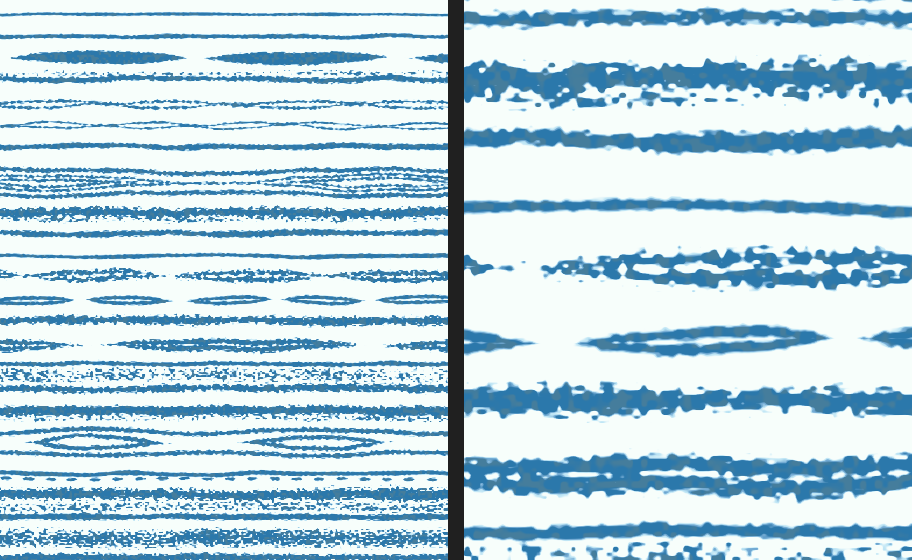
Left, the full canvas; right, a detail of the centre.
Reproduce this pattern procedurally as a Shadertoy shader.

```glsl
// Rows of rough blue bands on pale paper: plain lines, chains of lenses, ringed
// eyes and stippled strips. Each row is a signed thickness field; a fine grain
// is added before thresholding, which frays the edges and leaves specks.

// Lengths are percent of canvas height; rows are measured from the top.
const vec3 PAPER = vec3(0.97, 0.995, 0.985);
const vec3 HALO = vec3(0.75, 0.90, 0.96);
const vec3 MID_BLUE = vec3(0.45, 0.67, 0.83);
const vec3 INK = vec3(0.17, 0.47, 0.67);
const vec3 INK_GREY = vec3(0.27, 0.49, 0.61);
const vec2 GRAIN_CELL = vec2(0.42, 0.30);
const float EDGE_SOFTNESS = 0.15;
const float WOBBLE = 0.55;
const float TAU = 6.28319;

// Lines: row, half width, grit
const vec3 LINES[15] = vec3[15](
    vec3(2.6, 0.26, 0.15), vec3(6.5, 0.34, 0.25), vec3(14.1, 0.45, 0.5),
    vec3(26.2, 0.45, 0.35), vec3(38.0, 0.7, 1.0), vec3(41.7, 0.5, 0.45),
    vec3(45.7, 0.34, 0.2), vec3(57.2, 0.65, 0.9), vec3(65.0, 0.36, 0.35),
    vec3(69.4, 0.55, 0.8), vec3(73.3, 0.75, 0.8), vec3(84.6, 0.36, 0.2),
    vec3(88.3, 0.95, 1.3), vec3(92.3, 0.5, 0.45), vec3(99.6, 0.6, 0.8));

// Lenses: row, half height, period, centre
const vec4 LENSES[7] = vec4[7](
    vec4(10.4, 1.1, 36.1, 18.0), vec4(18.6, 0.75, 22.6, 7.5),
    vec4(22.4, 0.65, 16.6, 10.0), vec4(49.2, 1.0, 27.0, 17.0),
    vec4(53.6, 0.8, 17.4, 5.9), vec4(61.6, 1.1, 49.0, 44.0),
    vec4(85.5, 0.28, 4.0, 1.0));
// Lens style: filled share, joining line, hole (negative for none), grit
const vec4 LENS_STYLES[7] = vec4[7](
    vec4(0.9, -1.0, -1.0, 0.4), vec4(0.8, 0.3, 0.38, 0.5),
    vec4(0.78, 0.26, 0.36, 0.3), vec4(0.93, 0.1, 0.25, 0.9),
    vec4(0.87, -1.0, 0.18, 0.25), vec4(0.9, -1.0, 0.15, 0.7),
    vec4(0.5, -1.0, -1.0, 0.3));

// Eyes: row, mean height, swing, period / centre, ring spacing, ring width, rings
const vec4 EYES[2] = vec4[2](vec4(32.6, 1.0, 0.75, 61.0), vec4(79.1, 0.5, 1.1, 38.0));
const vec4 EYE_STYLES[2] = vec4[2](vec4(6.5, 0.7, 0.2, 2.0), vec4(18.0, 0.9, 0.36, 1.0));
const float EYE_BORDER = 2.0;

// Stipple: row, half height, density
const vec3 STIPPLES[6] = vec3[6](
    vec3(13.2, 0.6, 0.33), vec3(39.0, 0.8, 0.42), vec3(67.0, 1.6, 0.46),
    vec3(74.6, 0.8, 0.38), vec3(90.6, 1.1, 0.48), vec3(96.1, 2.0, 0.72));

float hash(vec2 p) {
    return fract(sin(dot(p, vec2(127.1, 311.7))) * 43758.5);
}

float noise(vec2 p) {
    vec2 i = floor(p), f = fract(p);
    f = f * f * (3.0 - 2.0 * f);
    return mix(mix(hash(i), hash(i + vec2(1, 0)), f.x),
               mix(hash(i + vec2(0, 1)), hash(i + vec2(1, 1)), f.x), f.y);
}

// Height above a gently wandering row
float rowOffset(vec2 p, float row) {
    return p.y - row + WOBBLE * (noise(vec2(p.x * 0.13, row * 3.7)) - 0.5);
}

float lineField(vec2 p, float row, float halfWidth) {
    float swell = 0.75 + 0.5 * noise(vec2(p.x * 0.17, row * 5.3));
    return halfWidth * swell - abs(rowOffset(p, row));
}

float lensField(vec2 p, vec4 lens, vec4 style) {
    float drift = 0.16 * (noise(vec2(p.x * 1.3 / lens.z, lens.x)) - 0.5);
    float phase = (p.x - lens.w) / lens.z + drift;
    float u = 2.0 * abs(fract(phase + 0.5) - 0.5) / style.x;
    float dy = abs(rowOffset(p, lens.x));
    float body = max(style.y, lens.y * (1.0 - u * u * u)) - dy;
    float hole = style.z - 0.4 * u * u - dy;
    return min(body, -hole);
}

// Nested rings between two border lines that bow around them
float eyeField(vec2 p, vec4 eye, vec4 style) {
    float drift = 3.0 * (noise(vec2(p.x * 0.07, eye.x)) - 0.5);
    float wave = cos(TAU * (p.x - style.x + drift) / eye.w);
    float swell = 0.4 * (noise(vec2(p.x * 0.16, eye.x + 9.0)) - 0.5);
    float dy = abs(rowOffset(p, eye.x));
    float depth = eye.y + eye.z * wave + swell - dy;
    float ring = clamp(floor(depth / style.y), 0.0, style.w - 1.0);
    float rings = style.z - abs(depth - (ring + 0.5) * style.y);
    float border = 0.36 - abs(dy - EYE_BORDER - 0.35 * wave);
    return max(rings, border);
}

float stippleField(vec2 p, vec3 band, float grain) {
    float dy = rowOffset(p, band.x) / band.y;
    float patches = 0.75 + 0.5 * noise(vec2(p.x * 0.16, band.x));
    return grain - 1.0 + band.z * patches * (1.0 - dy * dy);
}

void mainImage(out vec4 fragColor, in vec2 fragCoord) {
    vec2 p = 100.0 * vec2(fragCoord.x, iResolution.y - fragCoord.y) / iResolution.y;
    float grain = noise(p / GRAIN_CELL);
    float fray = grain - 0.5;

    // Gather the thickest ink of all rows
    float field = -1.0;
    for (int i = 0; i < 15; i++)
        field = max(field, lineField(p, LINES[i].x, LINES[i].y) + LINES[i].z * fray);
    for (int i = 0; i < 7; i++)
        field = max(field, lensField(p, LENSES[i], LENS_STYLES[i]) + LENS_STYLES[i].w * fray);
    for (int i = 0; i < 2; i++)
        field = max(field, eyeField(p, EYES[i], EYE_STYLES[i]) + 0.5 * fray);
    for (int i = 0; i < 6; i++)
        field = max(field, stippleField(p, STIPPLES[i], grain));

    // Tone from paper through pale blue to ink
    float soft = max(EDGE_SOFTNESS, 80.0 / iResolution.y);
    float ink = smoothstep(-soft, soft, field);
    vec3 deep = mix(INK, INK_GREY, smoothstep(0.45, 0.75, noise(p * 2.3 + 40.0)));
    vec3 color = mix(PAPER, HALO, smoothstep(0.0, 0.3, ink));
    color = mix(color, MID_BLUE, smoothstep(0.3, 0.6, ink));
    color = mix(color, deep, smoothstep(0.6, 0.95, ink));
    fragColor = vec4(color, 1.0);
}
```
